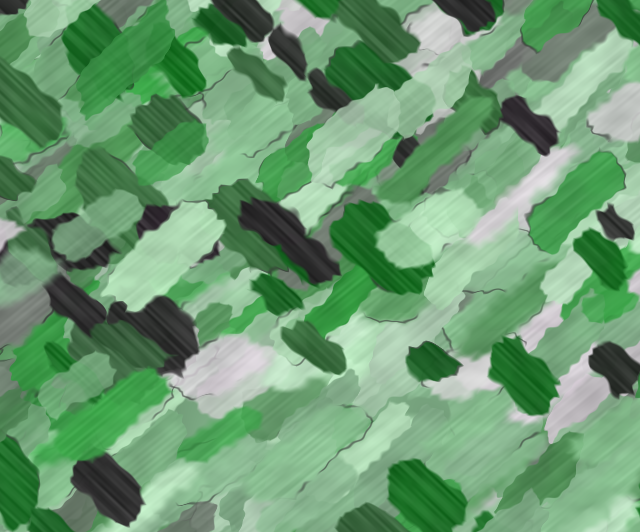
Give the GLSL for this pattern, as a WebGL 2 fragment shader.

```glsl
#version 300 es
precision highp float;

uniform vec2 u_resolution;
out vec4 fragColor;

#define LIGHT_ANGLE 0.68
#define DARK_ANGLE -0.76
#define LIGHT_CELL vec2(0.23, 0.105)
#define DARK_CELL vec2(0.21, 0.14)
#define DARK_DENSITY 0.46
#define STREAK_SCALE vec2(9.0, 190.0)
#define STREAK_DEPTH 0.10
#define FRAY 0.012
#define WOBBLE 0.008
#define OUTLINE 0.0022

const vec3 SAGE = vec3(0.51, 0.70, 0.54);
const vec3 FOREST = vec3(0.27, 0.48, 0.29);
const vec3 VIVID = vec3(0.23, 0.62, 0.28);
const vec3 MINT = vec3(0.70, 0.85, 0.72);
const vec3 SMOKE = vec3(0.44, 0.47, 0.44);
const vec3 LILAC = vec3(0.79, 0.78, 0.79);
const vec3 CHARCOAL = vec3(0.18, 0.17, 0.18);
const vec3 DEEP = vec3(0.10, 0.40, 0.14);

vec3 hash3(vec2 p) {
    vec3 q = fract(p.xyx * vec3(0.1031, 0.1030, 0.0973));
    q += dot(q, q.yxz + 33.33);
    return fract((q.xxy + q.yzz) * q.zyx);
}

float valueNoise(vec2 p) {
    vec2 cell = floor(p), f = fract(p);
    f = f * f * (3.0 - 2.0 * f);
    float low = mix(hash3(cell).x, hash3(cell + vec2(1, 0)).x, f.x);
    float high = mix(hash3(cell + vec2(0, 1)).x, hash3(cell + vec2(1, 1)).x, f.x);
    return mix(low, high, f.y);
}

// Layered sines, roughly -1 to 1
float waves(vec2 p) {
    return 0.5 * sin(p.x + 1.7 * sin(p.y * 0.8))
         + 0.3 * sin(p.y * 1.9 - p.x * 0.7 + 2.0)
         + 0.2 * sin(p.x * 3.1 + p.y * 2.3);
}

mat2 rotation(float angle) {
    float c = cos(angle), s = sin(angle);
    return mat2(c, -s, s, c);
}

vec3 lightPaint(float t) {
    if (t < 0.14) return VIVID;
    if (t < 0.25) return FOREST * 1.15;
    if (t < 0.32) return SMOKE;
    if (t < 0.69) return SAGE;
    return t < 0.88 ? MINT : LILAC;
}

vec3 darkPaint(float t) {
    if (t < 0.30) return DEEP;
    return t < 0.72 ? FOREST * 0.85 : CHARCOAL;
}

// Signed distance to a box with cut corners
float dabDistance(vec2 q, vec2 halfSize) {
    vec2 a = abs(q) - halfSize;
    return max(max(a.x, a.y), (a.x + a.y + halfSize.y * 0.55) * 0.707);
}

// One layer of jittered brush dabs laid along a shared direction
vec3 paintLayer(vec3 color, vec2 p, float angle, vec2 cellSize, float density, bool dark, float seed) {
    float pixel = 1.0 / u_resolution.y;
    vec2 r = rotation(angle) * p;
    vec2 home = floor(r / cellSize);
    float streak = valueNoise(r * STREAK_SCALE + seed * 7.0) - 0.5;
    float fray = valueNoise(vec2(seed, r.y * 110.0)) - 0.5;
    vec2 wobble = WOBBLE * vec2(waves(p * 48.0 + seed), waves(p.yx * 57.0 - seed));

    for (int j = -1; j <= 1; j++)
    for (int i = -1; i <= 1; i++) {
        vec2 id = home + vec2(i, j);
        vec3 place = hash3(id + seed * 17.3 + 50.0);
        vec3 look = hash3(id + seed * 31.7 + 150.0);
        if (place.z > density) continue;

        vec2 center = (id + 0.5 + 0.6 * (place.xy - 0.5)) * cellSize;
        vec2 q = rotation(0.3 * (look.y - 0.5)) * (r - center) + wobble;
        q.x += q.y * (look.z - 0.5) * 1.4 + fray * FRAY;
        vec2 halfSize = cellSize * mix(vec2(0.36, 0.28), vec2(0.70, 0.56), vec2(look.y, place.x));
        if (dark) halfSize *= vec2(0.75, 0.8);
        float d = dabDistance(q, halfSize);

        // Pigment: nearby light dabs share a tone
        float tone = look.x + (dark ? 0.0 : 0.16 * waves(center * 9.0 + 4.0));
        vec3 paint = dark ? darkPaint(tone) : lightPaint(tone);
        paint *= 0.92 + 0.16 * look.z + 0.07 * waves(q * 35.0 + look.xy * 20.0);
        paint += STREAK_DEPTH * streak * (dark ? 1.3 : 0.8);
        paint += vec3(0.03, -0.03, 0.03) * (place.y - 0.5);

        // Some edges melt, others carry a thin broken dark rim
        float soft = pixel + (dark ? 0.002 : 0.016 * pow(look.z, 4.0));
        float rim = smoothstep(OUTLINE + pixel, 0.0, abs(d)) * step(0.66, place.x);
        rim *= smoothstep(0.0, 0.5, waves(p * 30.0 + seed));
        float opacity = dark ? 0.97 : mix(0.72, 1.0, look.y);
        color = mix(color, paint, opacity * smoothstep(soft, -soft, d));
        color = mix(color, CHARCOAL, 0.55 * rim);
    }
    return color;
}

void main() {
    vec2 p = gl_FragCoord.xy / u_resolution.y;
    vec3 color = SAGE * (0.95 + 0.1 * waves(p * 12.0));

    // Broad light dabs, shrinking layer by layer
    for (int i = 0; i < 4; i++) {
        float k = float(i);
        color = paintLayer(color, p, LIGHT_ANGLE, LIGHT_CELL * (1.2 - 0.13 * k), 0.85, false, k + 1.0);
    }
    // Crossing dark dabs, then sparse light touches over them
    color = paintLayer(color, p, DARK_ANGLE, DARK_CELL, DARK_DENSITY, true, 6.0);
    color = paintLayer(color, p, DARK_ANGLE, DARK_CELL * 0.65, DARK_DENSITY * 0.6, true, 7.0);
    color = paintLayer(color, p, LIGHT_ANGLE, LIGHT_CELL * 0.9, 0.28, false, 8.0);

    fragColor = vec4(clamp(color, 0.0, 1.0), 1.0);
}
```
